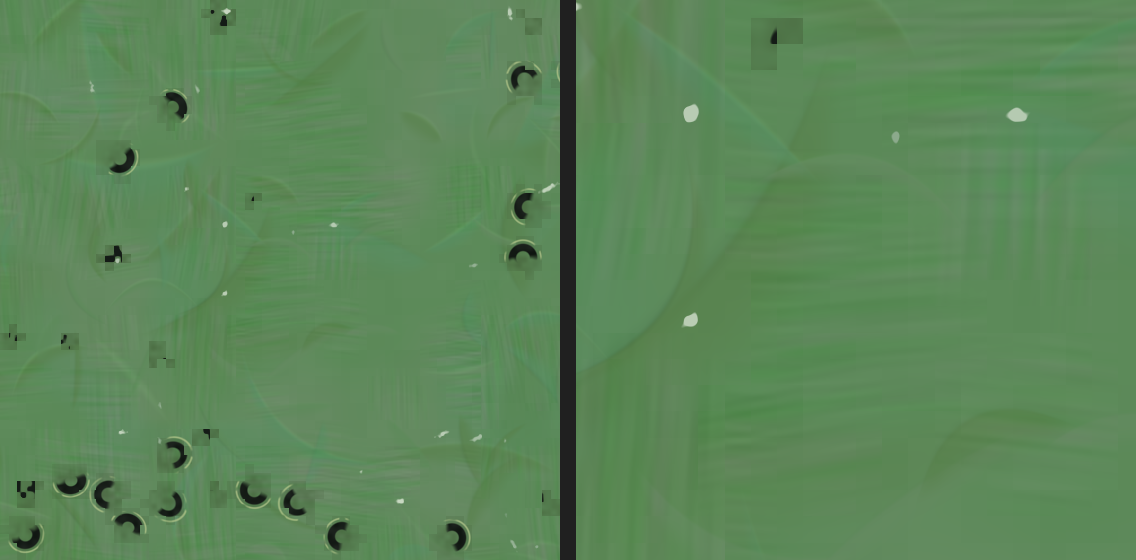
Left, the full canvas; right, a detail of the centre.
Give the GLSL for this texture, as a WebGL 2 fragment shader.

```glsl
#version 300 es
precision highp float;
// Smeared green paint: soft tints, bent brush strokes and streaked patches
// with blocky borders. Dark ring pieces with thin pale rims gather along the
// bottom and right; small pale flecks lie on top. All scattered by hashed cells.
uniform vec2 u_resolution;
out vec4 fragColor;

#define BLOCKS 64.0
#define STREAK_FREQ 125.0
#define STREAK_GAIN 0.75
#define STROKE_GAIN 0.62
#define RING_CELLS 12.0
#define FLECK_CELLS 16.0
#define FLECK_SHARE 0.13
#define GREEN vec3(0.362, 0.540, 0.350)
#define SAGE vec3(0.395, 0.540, 0.380)
#define OLIVE vec3(0.345, 0.505, 0.295)
#define TEAL vec3(0.345, 0.555, 0.385)
#define INK vec3(0.080, 0.105, 0.085)

float hash(vec2 p) { return fract(sin(dot(p, vec2(127.1, 311.7))) * 43758.55); }
vec2 hash2(vec2 p) { return vec2(hash(p), hash(p + 47.3)); }
mat2 turn(float a) { float c = cos(a), s = sin(a); return mat2(c, -s, s, c); }

float noise(vec2 p) {
  vec2 i = floor(p), f = fract(p);
  f = f * f * (3.0 - 2.0 * f);
  return mix(mix(hash(i), hash(i + vec2(1, 0)), f.x),
             mix(hash(i + vec2(0, 1)), hash(i + vec2(1, 1)), f.x), f.y);
}

vec2 blockCentre(vec2 p) { return (floor(p * BLOCKS) + 0.5) / BLOCKS; }

// Mostly upright strokes at the sides, level ones in the middle
float strokeAngle(vec2 centre, float pick) {
  float upright = centre.x < 0.42 || centre.x > 0.86 ? 0.78 : 0.22;
  return pick < upright ? 1.571 : 0.0;
}

vec3 paintTint(float pick) {
  return pick < 0.28 ? OLIVE : pick < 0.52 ? TEAL : pick < 0.8 ? SAGE : GREEN;
}

vec3 basePaint(vec2 p) {
  vec2 warp = p + 0.08 * vec2(noise(p * 6.0), noise(p * 6.0 + 31.0));
  vec3 col = mix(GREEN, SAGE, smoothstep(0.35, 0.85, noise(warp * 7.0)));
  col = mix(col, OLIVE, 0.4 * smoothstep(0.6, 0.95, noise(warp * 9.0 + 17.0)));
  col = mix(col, TEAL, 0.4 * smoothstep(0.6, 0.95, noise(warp * 8.0 + 53.0)));
  float tile = hash(floor(p * BLOCKS / 3.0)) + hash(floor(p * BLOCKS / 2.0) + 9.0);
  return col + (tile - 1.0) * vec3(0.010, 0.006, 0.010);
}

// Bent, tapered strokes with one crisp and one fading edge
vec3 bentStrokes(vec3 col, vec2 p, float cells, float px) {
  vec2 home = floor(p * cells);
  for (int k = 0; k < 9; k++) {
    vec2 id = home + vec2(k % 3 - 1, k / 3 - 1);
    vec2 seed = id + cells * 13.0, r = hash2(seed), s = hash2(seed + 5.7);
    vec2 centre = (id + r) / cells;
    float angle = strokeAngle(centre, s.x) + (hash(seed + 8.1) - 0.5) * 1.7;
    vec2 q = turn(angle) * (p - centre) * cells;
    q.y += (s.y - 0.5) * 1.8 * q.x * q.x;
    float along = q.x / mix(0.35, 0.75, r.y);
    float width = mix(0.05, 0.17, r.x) * (1.0 - along * along);
    if (width <= 0.004) continue;
    float v = q.y / width, aa = 1.5 * px * cells / width + 0.05;
    float body = smoothstep(1.0 + aa, 1.0 - aa, v) * smoothstep(-1.2, 0.5, v);
    body *= smoothstep(1.0, 0.6, abs(along));
    col = mix(col, paintTint(hash(seed + 2.9)), STROKE_GAIN * body);
    float ridge = smoothstep(0.22 + aa, 0.0, abs(v - 1.0)) * (1.0 - along * along);
    col += (s.x - 0.4) * 0.06 * ridge * vec3(0.8, 1.0, 0.7);
  }
  return col;
}

// Patches of fine parallel bristle marks, bordered by square blocks
vec3 bristlePatches(vec3 col, vec2 p) {
  vec2 b = blockCentre(p);
  for (int i = 0; i < 3; i++) {
    float cells = 4.0 + 2.0 * float(i);
    vec2 g = b * cells + float(i) * vec2(0.37, 0.61), id = floor(g);
    vec2 seed = id + float(i) * 71.0;
    float angle = strokeAngle(b, hash(seed)) + (hash(seed + 3.3) - 0.5) * 0.35;
    float reach = length(g - id - 0.5) + (noise(b * 22.0) - 0.5) * 0.35;
    float mask = smoothstep(0.55, 0.25, reach) * step(0.35, hash(seed + 6.1));
    vec2 q = turn(angle) * p;
    q.y += 0.006 * noise(q * 9.0 + seed);
    float s = noise(vec2(q.x * 9.0, q.y * STREAK_FREQ) + seed * 3.0) - 0.5;
    float fine = noise(vec2(q.x * 14.0, q.y * STREAK_FREQ * 2.1) + seed) - 0.5;
    col += STREAK_GAIN * mask * (s * vec3(0.062, -0.012, 0.062) + fine * 0.035);
  }
  return col;
}

// Dark ring pieces and smudges inside ragged square halos
vec3 darkRings(vec3 col, vec2 p, float px) {
  vec2 home = floor(p * RING_CELLS), b = blockCentre(p);
  for (int k = 0; k < 9; k++) {
    vec2 id = home + vec2(k % 3 - 1, k / 3 - 1), r = hash2(id + 3.7);
    vec2 c = (id + 0.5 + (r - 0.5) * 0.6) / RING_CELLS;
    float share = c.y < 0.2 ? (c.x < 0.33 ? 0.8 : 0.24) : c.x > 0.91 && c.y > 0.35 ? 0.4 : 0.015;
    float pick = hash(id + 19.4), bd = length(b - c);
    float ragged = bd + (hash(b * BLOCKS) - 0.5) * 0.016;
    float grain = noise(p * 95.0 + id);
    if (pick < share) {
      float halo = step(ragged, 0.036);
      vec2 q = turn(r.x * 6.283) * (p - c);
      float d = length(q * vec2(1.0, mix(0.85, 1.2, r.y)));
      float side = smoothstep(-0.007, 0.003, q.y + (grain - 0.5) * 0.006);
      float thick = mix(0.005, 0.0085, r.y);
      float ring = smoothstep(px, -px, abs(d - 0.019) - thick) * side;
      float rim = smoothstep(0.0013 + px, 0.0, abs(d - 0.032)) * side;
      col = mix(col, vec3(0.27, 0.38, 0.23), halo * (0.2 + 0.5 * grain * smoothstep(0.04, 0.015, d)));
      col = mix(col, vec3(0.68, 0.76, 0.53), 0.8 * rim * smoothstep(0.2, 0.6, grain));
      col = mix(col, INK + 0.06 * (grain - 0.4), ring * step(ragged, 0.034));
    } else if (pick < share + 0.065) {
      float smudge = step(ragged, 0.016 + 0.008 * r.x);
      col = mix(col, vec3(0.28, 0.40, 0.24), smudge * (0.25 + 0.5 * grain));
      col = mix(col, INK, smudge * smoothstep(0.62, 0.75, grain) * step(bd, 0.013));
    }
  }
  return col;
}

// Tiny ragged glints, some drawn out sideways
vec3 paleFlecks(vec3 col, vec2 p, float px) {
  vec2 id = floor(p * FLECK_CELLS), r = hash2(id + 61.0);
  vec2 q = p - (id + 0.3 + 0.4 * r) / FLECK_CELLS;
  q = turn(strokeAngle(p, r.y) + (r.x - 0.5)) * q;
  q.x /= mix(1.0, 4.0, r.x * r.x);
  float d = length(q) + 0.004 * (noise(p * 210.0) - 0.5);
  float fleck = smoothstep(px, -px, d - mix(0.0015, 0.004, r.y)) * step(hash(id + 5.0), FLECK_SHARE);
  return mix(col, mix(vec3(0.52, 0.64, 0.53), vec3(0.88, 0.92, 0.85), r.y), 0.85 * fleck);
}

void main() {
  float px = 1.0 / min(u_resolution.x, u_resolution.y);
  vec2 p = gl_FragCoord.xy * px;
  vec3 col = basePaint(p);
  col = bentStrokes(col, p, 4.0, px);
  col = bentStrokes(col, p, 8.0, px);
  col = bristlePatches(col, p);
  col = darkRings(col, p, px);
  col = paleFlecks(col, p, px);
  fragColor = vec4(clamp(col, 0.0, 1.0), 1.0);
}
```
